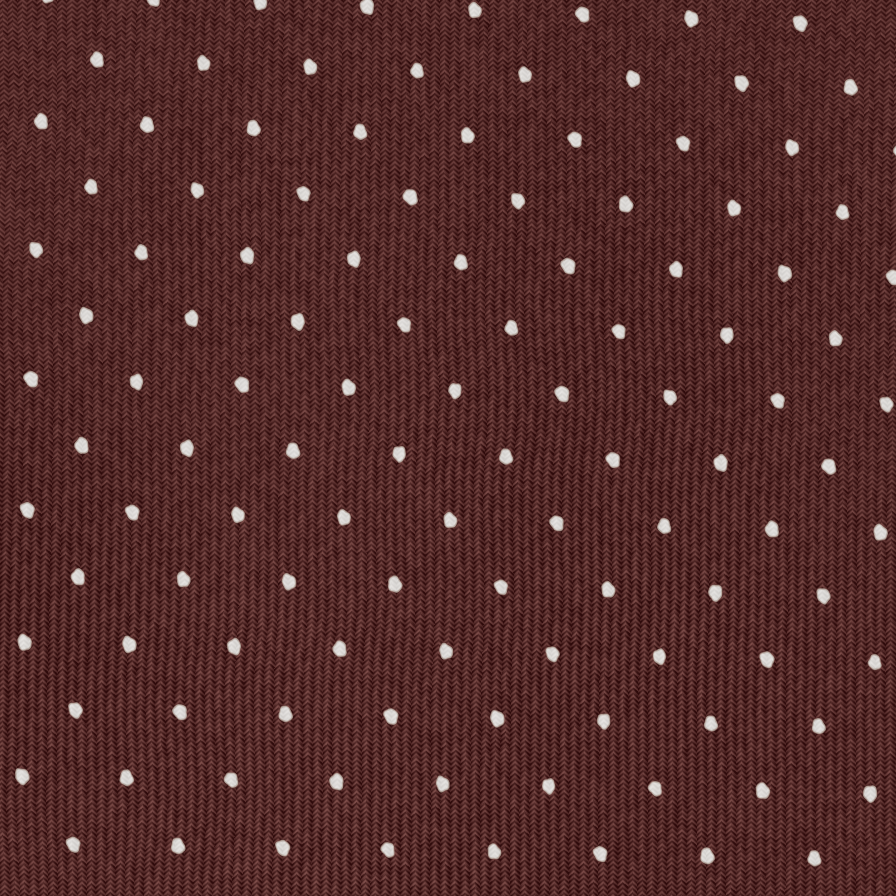
A WebGL 1 fragment shader for this pattern:

```glsl
precision highp float;
uniform vec2 u_resolution;

#define LATTICE_CENTER vec2(0.508, 0.564)
#define COLUMN_STEP vec2(0.1193, -0.0035)
#define ROW_STEP vec2(0.0060, 0.1439)
#define DOT_RADII vec2(0.0077, 0.0094)
#define RIBS 91.0
#define STITCHES 188.0
#define CLOTH_DARK vec3(0.180, 0.040, 0.042)
#define CLOTH_LIGHT vec3(0.495, 0.305, 0.290)
#define DOT_COLOR vec3(0.860, 0.850, 0.840)
#define DOT_EDGE vec3(0.640, 0.560, 0.510)

const float TAU = 6.2831853;

float hash(vec2 p) {
  vec3 q = fract(vec3(p.xyx) * 0.1031);
  q += dot(q, q.yzx + 33.33);
  return fract((q.x + q.y) * q.z);
}

float noise(vec2 p) {
  vec2 cell = floor(p);
  vec2 f = fract(p);
  f = f * f * (3.0 - 2.0 * f);
  float low = mix(hash(cell), hash(cell + vec2(1.0, 0.0)), f.x);
  float high = mix(hash(cell + vec2(0.0, 1.0)), hash(cell + 1.0), f.x);
  return mix(low, high, f.y);
}

float cross2(vec2 a, vec2 b) {
  return a.x * b.y - a.y * b.x;
}

// Lattice index to canvas position, with the slight bend of draped cloth
vec2 latticePoint(vec2 id) {
  vec2 bend = vec2(0.00026, -0.00007) * id.x * id.x
            + vec2(0.00043, -0.00080) * id.y * id.y
            + vec2(0.00033, -0.00036) * id.x * id.y;
  return LATTICE_CENTER + COLUMN_STEP * id.x + ROW_STEP * id.y + bend;
}

// Signed distance to one uneven, slightly tilted dot
float dotDistance(vec2 p, vec2 id) {
  float seed = hash(id * 2.0 + 71.0);
  float tilt = -0.3 + 0.5 * (seed - 0.5);
  float c = cos(tilt);
  float s = sin(tilt);
  p = vec2(c * p.x - s * p.y, s * p.x + c * p.y) / DOT_RADII;
  float angle = atan(p.y, p.x + 1e-6);
  float outline = 0.98 + 0.08 * (hash(id * 2.0 + 37.0) - 0.5)
                + 0.06 * sin(3.0 * angle + TAU * seed)
                + 0.04 * sin(5.0 * angle + 17.0 * seed);
  return (length(p) - outline) * DOT_RADII.x;
}

// Nearest dot among the two interleaved sublattices
float dotField(vec2 p) {
  vec2 q = p - LATTICE_CENTER;
  vec2 index = vec2(cross2(q, ROW_STEP), cross2(COLUMN_STEP, q))
             / cross2(COLUMN_STEP, ROW_STEP);
  float nearest = 1.0;
  for (int i = 0; i < 2; i++) {
    float shift = 0.5 * float(i);
    vec2 id = floor(index - shift + 0.5) + shift;
    nearest = min(nearest, dotDistance(p - latticePoint(id), id));
  }
  return nearest;
}

// Ribbed weave: slanted stitches folded about the middle of each rib
float weave(vec2 p) {
  float across = (p.x - 0.012 * p.y) * RIBS + 0.5 * noise(p * vec2(5.0, 9.0));
  float rib = floor(across);
  float fold = abs(fract(across) - 0.5) * 2.0;
  float along = p.y * STITCHES + 0.9 * fold + 0.5 * hash(vec2(rib, 5.0));
  float ribDepth = mix(0.19, 0.09, smoothstep(0.2, 0.95, p.y))
                 + 0.08 * (noise(p * 4.0 + 9.0) - 0.5);
  float thread = hash(vec2(floor(across * 2.0), floor(along)) + 13.0) - 0.5;
  return 0.25 * sin(TAU * along)
       - ribDepth * cos(TAU * fract(across + 0.06))
       + 0.24 * thread;
}

void main() {
  vec2 p = gl_FragCoord.xy / u_resolution;
  float pixel = 1.0 / min(u_resolution.x, u_resolution.y);

  // Cloth with soft uneven tone
  float texture = weave(p);
  float tone = 0.44 + texture + 0.08 * (noise(p * 3.0 + 4.0) - 0.5);
  vec3 color = mix(CLOTH_DARK, CLOTH_LIGHT, clamp(tone, 0.0, 1.0));

  // Printed dots, the weave showing faintly through
  float d = dotField(p);
  float inside = smoothstep(-0.0022, -0.0002, d);
  vec3 ink = mix(DOT_COLOR, DOT_EDGE, 0.75 * inside) + 0.08 * texture;
  float cover = 1.0 - smoothstep(-0.7 * pixel, 0.7 * pixel, d + 0.0006 * texture);
  gl_FragColor = vec4(mix(color, ink, cover), 1.0);
}
```
